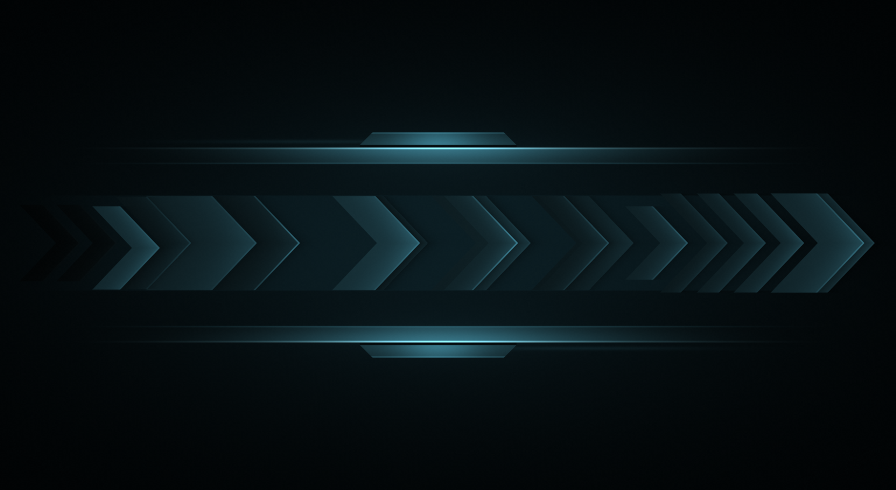
Write a Shadertoy shader that draws this background.

```glsl
// Dark teal banner: a row of layered chevrons between two glowing metal rails.

const vec3 TEAL = vec3(0.25, 0.53, 0.61);

float hash(vec2 p) {
    return fract(sin(dot(p, vec2(127.1, 311.7))) * 43758.5453);
}

// Antialiased coverage of the interval [a, b]
float span(float v, float a, float b) {
    float px = 0.75 / iResolution.y;
    return smoothstep(a - px, a + px, v) * smoothstep(b + px, b - px, v);
}

// Soft bell around zero
float bell(float v, float width) {
    return exp(-v * v / (width * width));
}

// Right-pointing chevron, lit toward its tip, with a shadow and a rim line
void chevron(inout vec3 col, vec2 p, float notch, float tip, float h,
             float light, float rim) {
    float s = p.x + 0.95 * abs(p.y);
    float rows = span(p.y, -h, h);
    float shadow = exp(-max(s - tip, 0.0) / 0.014) * step(tip, s);
    col *= 1.0 - 0.28 * rows * shadow * smoothstep(0.0, 0.3, light);

    float t = clamp((s - notch) / (tip - notch), 0.0, 1.0);
    float shade = mix(0.72, 1.08, t * t) * (1.0 - 1.2 * abs(p.y));
    shade += 0.22 * t * bell(length(p - vec2(tip, 0.0)), 0.07);
    float body = rows * span(s, notch, tip);
    col = mix(col, TEAL * light * shade, body * 0.92);
    float fade = 0.35 + 0.65 * bell(p.y, 0.065);
    col += TEAL * rim * rows * fade * span(s, tip - 0.004, tip);
}

// Rail and trapezoid tab, mirrored above and below the row
void rails(inout vec3 col, vec2 p) {
    float y = abs(p.y);
    float fade = smoothstep(0.80, 0.25, abs(p.x));
    float center = bell(p.x + 0.01, 0.23);

    // Halo and thin side streaks
    col += TEAL * 0.09 * center * exp(-abs(y - 0.185) / 0.035);
    float side = p.x * sign(p.y);
    col += TEAL * 0.10 * bell(side + 0.28, 0.22) * bell(y - 0.211, 0.004);

    // Rail body, with a bright outer edge
    float body = span(y, 0.166, 0.198);
    float shade = 0.06 + 0.22 * fade + 0.52 * center;
    shade *= mix(0.72, 1.05, smoothstep(0.166, 0.198, y));
    col = mix(col, TEAL * shade, body * fade);
    float edge = span(y, 0.1955, 0.1995);
    col += vec3(0.42, 0.62, 0.66) * edge * fade * (0.18 + 0.75 * center);
    col += TEAL * 0.16 * fade * span(y, 0.165, 0.168);

    // Tab
    float halfWidth = 0.160 - (y - 0.204) * 1.0;
    float tabX = p.x + 0.020;
    float tab = span(y, 0.204, 0.230) * span(tabX, -halfWidth, halfWidth);
    float tabLight = 0.36 + 0.48 * bell(tabX, 0.09);
    tabLight *= mix(1.05, 0.82, smoothstep(0.204, 0.230, y));
    col = mix(col, TEAL * tabLight, tab);
    col += TEAL * 0.20 * tab * span(y, 0.227, 0.231);
    col *= 1.0 - 0.6 * span(y, 0.200, 0.204) * span(tabX, -0.16, 0.16);
}

void mainImage(out vec4 fragColor, in vec2 fragCoord) {
    vec2 p = (fragCoord - 0.5 * iResolution.xy) / iResolution.y;

    // Ambient light falling away to black
    float ambient = exp(-dot(p * vec2(1.35, 2.6), p * vec2(1.35, 2.6)));
    vec3 col = vec3(0.003, 0.010, 0.013) + vec3(0.030, 0.074, 0.088) * ambient;

    // Recessed panel behind the row
    vec2 q = p - vec2(0.0, 0.004);
    float panel = span(q.y, -0.097, 0.097) * smoothstep(0.88, 0.55, abs(p.x));
    col += vec3(0.012, 0.031, 0.037) * panel;

    // Left group: faint echoes, then a bright chevron and a broad arrow
    for (int i = 0; i < 2; i++) {
        float x = -0.800 + 0.075 * float(i);
        chevron(col, q, x, x + 0.050, 0.078, 0.045 + 0.025 * float(i), 0.03);
    }
    chevron(col, q, -0.386, -0.302, 0.096, 0.24, 0.42);
    chevron(col, q, -0.525, -0.390, 0.096, 0.36, 0.10);
    chevron(col, q, -0.588, -0.524, 0.094, 0.22, 0.12);
    chevron(col, q + vec2(0.0, 0.010), -0.645, -0.588, 0.085, 0.46, 0.08);

    // Middle group: three chevrons dimming to the right
    chevron(col, q, -0.090, -0.041, 0.096, 0.23, 0.0);
    chevron(col, q, -0.145, -0.057, 0.096, 0.53, 0.16);
    chevron(col, q, 0.057, 0.169, 0.096, 0.32, 0.04);
    chevron(col, q, 0.083, 0.143, 0.096, 0.39, 0.42);
    chevron(col, q, 0.262, 0.379, 0.096, 0.25, 0.0);
    chevron(col, q, 0.275, 0.329, 0.096, 0.28, 0.18);

    // Right group: a small chevron, three stripes and the closing arrow
    chevron(col, q, 0.433, 0.490, 0.075, 0.36, 0.18);
    for (int i = 0; i < 3; i++) {
        float n = float(i);
        float x = 0.529 + 0.075 * n;
        chevron(col, q, x, x + 0.042 + 0.003 * n, 0.101, 0.28 + 0.05 * n, 0.04);
    }
    chevron(col, q, 0.755, 0.871, 0.101, 0.34, 0.06);
    chevron(col, q, 0.755, 0.850, 0.101, 0.42, 0.25);

    rails(col, p);

    // Fine grain hides banding
    col += (hash(floor(p * 420.0)) - 0.5) * 0.006;
    fragColor = vec4(clamp(col, 0.0, 1.0), 1.0);
}
```
